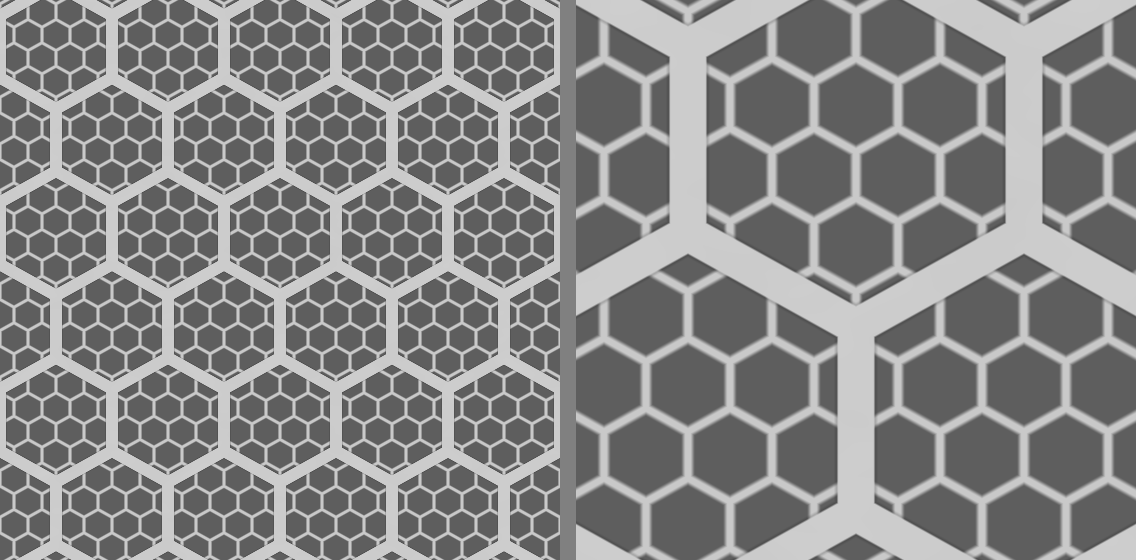
Left: the whole. Right: its middle third, enlarged.
Write a three.js fragment shader that draws this pattern.

```glsl
// Pale honeycomb of wide walls over a fine wire honeycomb on dark grey, 5 cells across and 6 rows high.
varying vec2 vUv;

const float TAU = 6.2831853;
const float ROW = 0.8660254; // row spacing of hexagons one unit wide

// Distance to the nearest edge of upright hexagons, one of them centred on the origin
float hexEdge(vec2 p) {
  vec2 period = vec2(1.0, 2.0 * ROW);
  vec2 a = mod(p, period) - 0.5 * period;
  vec2 b = mod(p + 0.5 * period, period) - 0.5 * period;
  vec2 q = abs(dot(a, a) < dot(b, b) ? a : b);
  return 0.5 - max(q.x, dot(q, vec2(0.5, ROW)));
}

// Faint wrapping mottle from layered sines
float mottle(vec2 uv) {
  float sum = 0.0;
  for (int i = 1; i <= 4; i++) {
    float k = float(i);
    vec2 wave = TAU * uv * vec2(4.0 * k + 3.0, 5.0 * k - 2.0);
    sum += sin(wave.x + 2.0 * sin(wave.y + k)) * sin(wave.y - 1.7 * k) / k;
  }
  return 0.5 * sum;
}

void main() {
  // Cell units: one wide cell is one unit across
  vec2 p = vUv * vec2(5.0, 6.0 * ROW) - vec2(0.0, 0.5 * ROW);
  float wallEdge = hexEdge(p);
  float wireEdge = hexEdge(4.0 * p - vec2(0.0, 0.5 * ROW)) / 4.0;

  // Fine wires with soft rounded flanks
  float wire = 1.0 - smoothstep(0.006, 0.022, wireEdge);
  float shade = mix(0.37, 0.79, wire);

  // Thin shadow beside the wide walls
  shade *= 1.0 - 0.2 * (1.0 - smoothstep(0.055, 0.068, wallEdge));

  // Wide flat walls
  float wall = 1.0 - smoothstep(0.051, 0.059, wallEdge);
  shade = mix(shade, 0.80 + 0.008 * mottle(vUv), wall);

  gl_FragColor = vec4(vec3(shade), 1.0);
}
```
